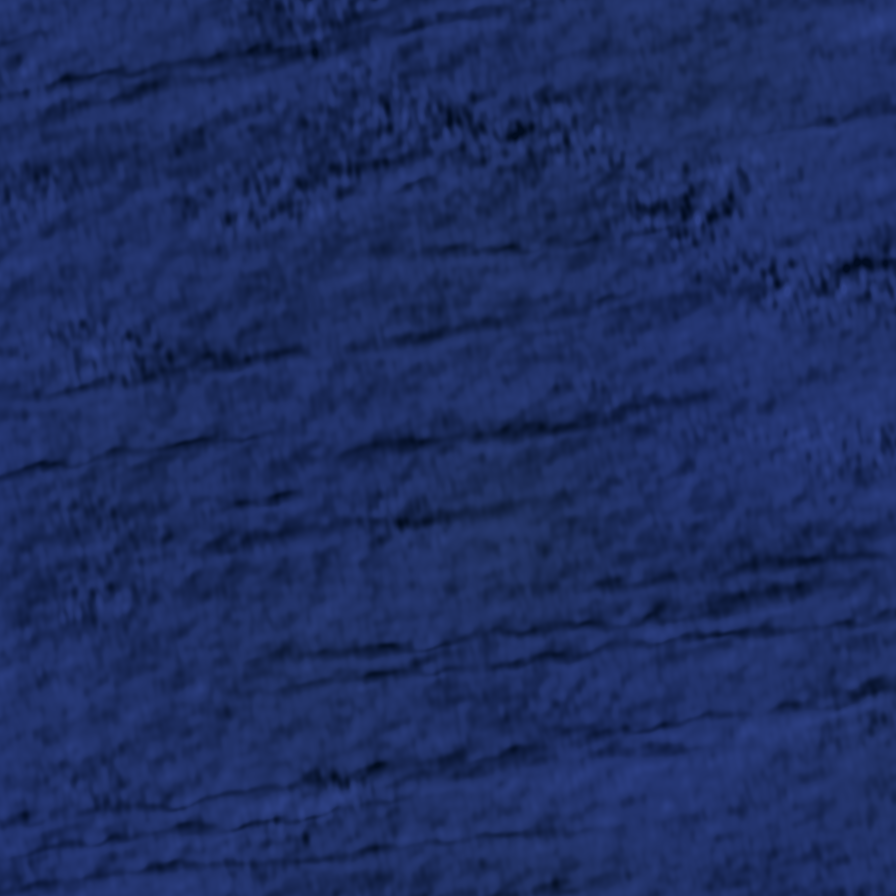
This texture is drawn by a three.js fragment shader. Its source:

```glsl
varying vec2 vUv;

#define SLOPE 0.17
#define BASE_TONE 0.685
#define FURROWS 32
#define FURROW_DEPTH 0.42
#define RIDGE_GLOW 0.15
#define STREAK_GAIN 0.12
#define PEBBLE_GAIN 0.16
#define CRUMB_GAIN 0.10
#define GRAIN_GAIN 0.12
#define RAGGED_GAIN 0.32
#define SHADOW_BLUE vec3(0.005, 0.047, 0.13)
#define LIT_BLUE vec3(0.18, 0.255, 0.525)

vec3 hash3(vec2 cell) {
  vec3 k = vec3(dot(cell, vec2(127.1, 311.7)),
                dot(cell, vec2(269.5, 183.3)),
                dot(cell, vec2(419.2, 371.9)));
  return fract(sin(k) * 43758.55);
}

// Smooth cellular noise: one signed round bump per cell, centred on zero
float bumps(vec2 p) {
  vec2 cell = floor(p);
  float sum = 0.0;
  for (int y = -1; y <= 1; y++) {
    for (int x = -1; x <= 1; x++) {
      vec2 c = cell + vec2(float(x), float(y));
      vec3 h = hash3(c);
      vec2 d = p - c - h.xy;
      float fall = max(0.0, 1.0 - dot(d, d));
      sum += (2.0 * h.z - 1.0) * fall * fall * fall;
    }
  }
  return sum;
}

// Bumps lit from below: bright lower faces, dark upper faces
float embossed(vec2 p) {
  return bumps(p) - 0.8 * bumps(p + vec2(-0.35, 0.65));
}

// Tapered brush furrows: a dark groove with a lit ridge under it
float furrows(vec2 p, float roughness) {
  float tone = 0.0;
  for (int i = 0; i < FURROWS; i++) {
    float id = float(i);
    vec3 place = hash3(vec2(id, 7.0));
    vec3 form = hash3(vec2(id, 23.0));
    float row = (id + place.y) / float(FURROWS);
    vec2 q = p - vec2(place.x, mix(-0.06, 1.06, row));

    float halfLength = mix(0.04, 0.6, form.x * form.x);
    float width = mix(0.005, 0.0095, form.y);
    float phase = 6.28 * place.z;
    float wobble = 0.003 * sin(q.x * 19.0 + phase)
                 + 0.0015 * sin(q.x * 61.0 + phase * 3.0);
    float slope = SLOPE + 0.15 * (form.z - 0.5);
    float across = (q.y - slope * q.x - wobble + roughness) / width;

    float taper = 1.0 - smoothstep(0.35 * halfLength, halfLength, abs(q.x));
    float broken = 0.64 + 0.22 * sin(q.x * 31.0 + phase * 5.0)
                 + 0.18 * sin(q.x * 83.0 + phase);
    float groove = exp(-across * across);
    float lower = (across + 1.9) / 1.2;
    float ridge = exp(-lower * lower);
    tone += taper * broken * (RIDGE_GLOW * ridge - FURROW_DEPTH * groove);
  }
  return tone;
}

// Ragged patches, gathered along a band that falls to the right
float raggedMask(vec2 p) {
  float offBand = (p.y - 1.11 + 0.46 * p.x + 0.03 * sin(p.x * 17.0)) / 0.04;
  float band = exp(-offBand * offBand) * smoothstep(0.25, 0.45, p.x);
  float patches = smoothstep(0.2, 0.85, bumps(p * vec2(6.0, 11.0) + 31.0));
  return clamp(band + 0.7 * patches, 0.0, 1.0);
}

void main() {
  vec2 p = vUv;
  vec2 brushed = vec2(p.x, p.y - SLOPE * p.x);

  // Paint body: broad swells, long streaks and a faint upright weave
  float swells = bumps(brushed * vec2(3.0, 9.0) + 5.0);
  float streaks = bumps(brushed * vec2(8.0, 30.0));
  float weave = bumps(p * vec2(42.0, 9.0) + 57.0);

  // Raised pebbles and smaller crumbs
  float pebbles = embossed(brushed * vec2(34.0, 46.0) + 11.0);
  float crumbs = embossed(brushed * vec2(72.0, 88.0) + 41.0);

  // Fine upright ticks, deepest inside the ragged patches
  float ragged = raggedMask(p);
  float grain = bumps(vec2(p.x + 0.12 * p.y, p.y) * vec2(140.0, 68.0) + 83.0);

  float tone = BASE_TONE
             + 0.09 * swells
             + STREAK_GAIN * streaks
             + 0.06 * weave
             + PEBBLE_GAIN * (1.0 + 0.5 * ragged) * pebbles
             + CRUMB_GAIN * (1.0 + 0.8 * ragged) * crumbs
             + (GRAIN_GAIN + RAGGED_GAIN * ragged) * grain
             - 0.06 * ragged
             + furrows(p, 0.005 * pebbles + 0.002 * crumbs);

  // Soft shoulder keeps the lights even while the grooves stay deep
  tone = clamp(tone - 0.45 * max(tone - 0.72, 0.0), 0.0, 1.0);
  vec3 paint = mix(SHADOW_BLUE, LIT_BLUE, tone);
  paint.b += 0.015 * bumps(p * 5.0 + 19.0);
  gl_FragColor = vec4(paint, 1.0);
}
```
